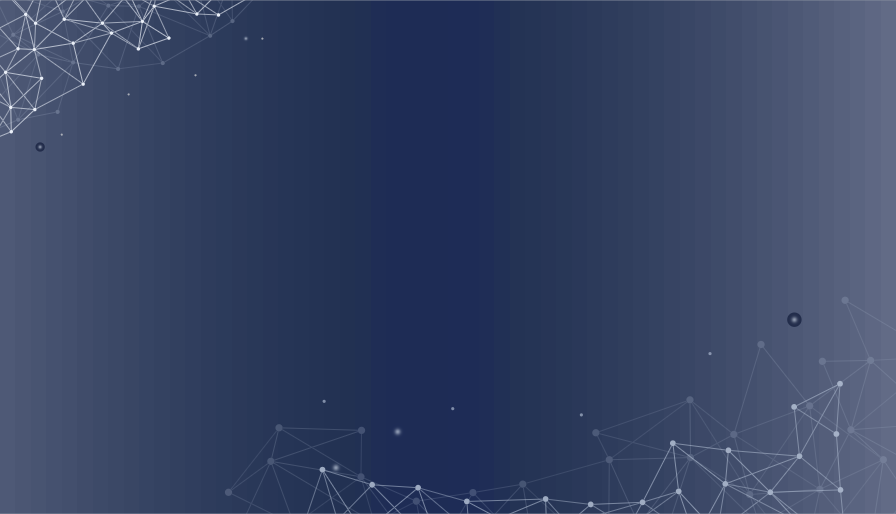
Reproduce this background procedurally as a WebGL 1 fragment shader.

```glsl
precision highp float;
// Navy banded gradient with pale node webs in two corners and small glowing points.
uniform vec2 u_resolution;

const float ASPECT = 1.7415;

vec2 hash2(vec2 p) {
  vec3 q = fract(vec3(p.xyx) * vec3(0.1031, 0.1030, 0.0973));
  q += dot(q, q.yzx + 33.33);
  return fract((q.xx + q.yz) * q.zy);
}

float segmentDistance(vec2 p, vec2 a, vec2 b) {
  vec2 ab = b - a;
  return length(p - a - ab * clamp(dot(p - a, ab) / dot(ab, ab), 0.0, 1.0));
}

// Anti-aliased coverage of a shape, kept faint when thinner than a pixel.
float coverage(float d, float radius, float px) {
  float r = max(radius, 0.5 * px);
  return clamp((r - d) / px + 0.5, 0.0, 1.0) * min(1.0, 2.0 * radius / px);
}

// Height of the top left web, measured down from the upper edge.
float topReach(float x, float width, float depth) {
  return x < width ? 0.015 + depth * pow(1.0 - max(x, 0.0) / width, 1.7) : -1.0;
}

// Height of the bottom web, rising toward the right.
float bottomReach(float x, float start, float end, float base, float rise) {
  float h = base + rise * smoothstep(1.18, 1.7, x);
  return x > start && x < end ? h : -1.0;
}

float reach(float x, float layer) {
  if (layer < 0.5) return topReach(x, 0.59, 0.27);
  if (layer < 1.5) return topReach(x, 0.74, 0.33);
  if (layer < 2.5) return bottomReach(x, 0.56, 1.66, 0.11, 0.21);
  return bottomReach(x, 0.34, 2.0, 0.17, 0.27);
}

vec2 nodeAt(vec2 id, float cell, float layer) {
  return (id + 0.12 + 0.76 * hash2(id + 40.0 + layer * 23.0)) * cell;
}

// Jittered grid of nodes joined to their neighbours; returns opacity.
float web(vec2 p, float cell, float layer, float dotSize, float lineAlpha, float dotAlpha, float px) {
  vec2 home = floor(p / cell);
  float alpha = 0.0;
  for (int i = -1; i <= 0; i++) {
    for (int j = -1; j <= 1; j++) {
      vec2 id = home + vec2(float(i), float(j));
      vec2 a = nodeAt(id, cell, layer);
      if (a.y > reach(a.x, layer)) continue;
      alpha = max(alpha, dotAlpha * coverage(length(p - a), dotSize, px));
      for (int k = 0; k < 4; k++) {
        vec2 next = k < 3 ? vec2(1.0, float(k) - 1.0) : vec2(0.0, 1.0);
        vec2 b = nodeAt(id + next, cell, layer);
        float keep = hash2(id * 3.0 + next + 90.0).x;
        if (b.y > reach(b.x, layer) || keep < 0.14) continue;
        float line = coverage(segmentDistance(p, a, b), 0.0009, px);
        alpha = max(alpha, lineAlpha * (0.65 + 0.35 * keep) * line);
      }
    }
  }
  return alpha;
}

// Soft point of light, optionally set in a dark disc.
vec3 glowPoint(vec3 color, vec2 p, vec2 center, float radius, float shade, float px) {
  float d = length(p - center);
  color = mix(color, vec3(0.09, 0.13, 0.25), shade * coverage(d, radius, px));
  float light = 0.65 * exp(-7.0 * d * d / (radius * radius));
  return mix(color, vec3(0.78, 0.82, 0.88), light);
}

void main() {
  vec2 uv = gl_FragCoord.xy / u_resolution;
  vec2 p = uv * vec2(ASPECT, 1.0);
  float px = 1.0 / u_resolution.y;

  // Stepped horizontal gradient, deepest blue just left of center
  float x = (floor(uv.x * 58.0) + 0.5) / 58.0;
  float left = 0.7 * pow(max(1.0 - x / 0.45, 0.0), 1.7);
  float right = pow(max(2.0 * x - 1.0, 0.0), 1.6);
  vec3 color = mix(vec3(0.116, 0.172, 0.335), vec3(0.128, 0.188, 0.318),
                   smoothstep(0.05, 0.10, abs(x - 0.487)));
  color = mix(color, vec3(0.39, 0.425, 0.53), left + right);

  // Faint webs behind, bright webs in front
  vec2 top = vec2(p.x, 1.0 - p.y);
  vec3 pale = vec3(0.66, 0.71, 0.80);
  color = mix(color, pale, web(top, 0.085, 1.0, 0.0040, 0.26, 0.35, px));
  color = mix(color, pale, web(p, 0.125, 3.0, 0.0070, 0.24, 0.26, px));
  color = mix(color, vec3(0.70, 0.75, 0.83), web(p, 0.098, 2.0, 0.0056, 0.70, 0.85, px));
  color = mix(color, vec3(0.95, 0.97, 1.0), web(top, 0.057, 0.0, 0.0034, 0.75, 0.95, px));

  // Larger lights
  color = glowPoint(color, p, vec2(0.478, 0.925), 0.008, 0.0, px);
  color = glowPoint(color, p, vec2(0.078, 0.714), 0.009, 0.8, px);
  color = glowPoint(color, p, vec2(1.544, 0.378), 0.014, 0.8, px);
  color = glowPoint(color, p, vec2(0.773, 0.160), 0.015, 0.0, px);
  color = glowPoint(color, p, vec2(0.653, 0.090), 0.015, 0.0, px);

  // Tiny specks hovering just outside each web
  for (int i = 0; i < 4; i++) {
    vec2 h = hash2(vec2(float(i) * 7.0 + 3.0, 11.0));
    vec2 upper = vec2(0.12 + 0.13 * float(i), 0.0);
    upper.y = topReach(upper.x, 0.74, 0.27) + 0.06 * h.x;
    vec2 lower = vec2(0.63 + 0.25 * float(i), 0.0);
    lower.y = bottomReach(lower.x, 0.34, 2.0, 0.17, 0.27) + 0.06 * h.y;
    color = mix(color, vec3(0.85), 0.7 * coverage(length(top - upper), 0.002, px));
    color = mix(color, pale, 0.7 * coverage(length(p - lower), 0.003, px));
  }

  // Thin pale rules along the top and bottom edges
  float rule = coverage(min(p.y, top.y), 0.0014, px);
  gl_FragColor = vec4(mix(color, vec3(0.55, 0.58, 0.64), 0.6 * rule), 1.0);
}
```
